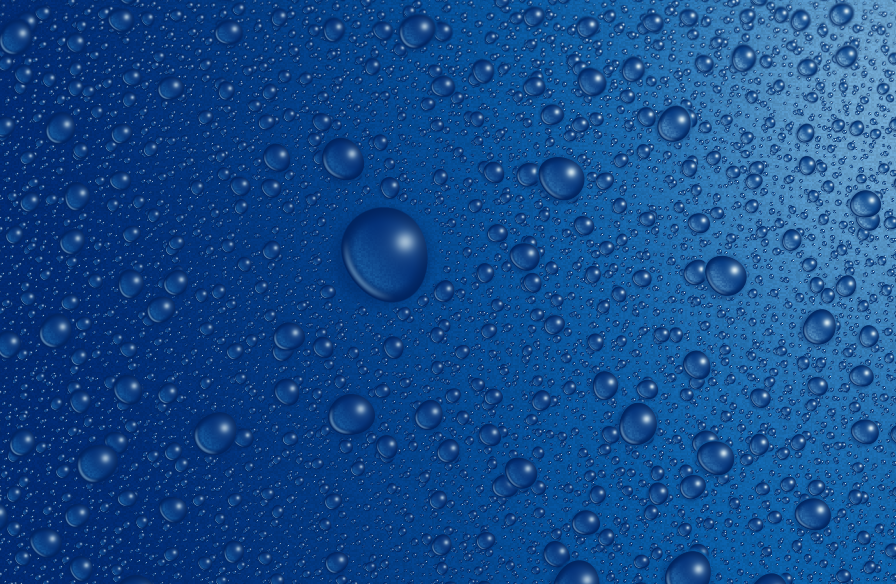
Reproduce this texture procedurally as a Shadertoy shader.

```glsl
// Water drops of many sizes beaded on a blue surface lit from the upper right.
#define LAYERS 5
#define LARGEST_CELL 0.160
#define CELL_RATIO 0.56
#define JITTER 0.50
#define BLUR 0.0030
#define GRAIN 0.14
#define HERO_CENTER vec2(0.66, 0.565)
#define HERO_RADIUS 0.077
#define DEEP_BLUE vec3(0.004, 0.165, 0.445)
#define MID_BLUE vec3(0.02, 0.36, 0.65)
#define SKY_BLUE vec3(0.50, 0.69, 0.83)
#define GLINT vec3(0.84, 0.91, 0.94)

float hash(vec2 p) {
    return fract(sin(dot(p, vec2(127.1, 311.7))) * 43758.5453);
}

// Brightness of the light falling on the surface, strongest at upper right
float lightAt(vec2 p) {
    vec2 q = (p - vec2(1.54, 0.84)) * vec2(1.25, 0.95);
    return exp(-2.3 * dot(q, q));
}

vec3 surface(vec2 p, float light) {
    float ramp = smoothstep(0.10, 1.40, p.x + 0.20 * p.y);
    vec3 col = mix(DEEP_BLUE, MID_BLUE, ramp);
    return mix(col, SKY_BLUE, 0.85 * light * light);
}

// Colour inside a drop; d is the offset from its centre in radii
vec3 dropColor(vec2 d, float len, float soft, float light, float grain) {
    float side = dot(d, vec2(-0.78, -0.62));
    float rim = smoothstep(0.62, 1.0, len);
    vec3 col = mix(DEEP_BLUE, MID_BLUE, 0.08 + 0.35 * light);

    // Light gathered on the far side of the drop
    float glow = smoothstep(-0.35, 0.75, side) * (1.0 - smoothstep(0.65, 0.97, len));
    col = mix(col, mix(MID_BLUE, SKY_BLUE, 0.2 + 0.75 * light),
              glow * (0.55 + 0.4 * light) * (0.75 + 0.5 * grain));
    col = mix(col, DEEP_BLUE * 0.78, 0.75 * rim);

    // Thin bright crescent inside the far rim
    float crescent = smoothstep(0.74, 0.87, len) * (1.0 - smoothstep(0.87, 0.99, len));
    col = mix(col, SKY_BLUE, crescent * smoothstep(0.4, 0.9, side) * 0.6);

    // Reflection of the lamp, with a faint wide bloom
    vec2 h = d - vec2(0.44, 0.27);
    float spot = exp(-dot(h, h) / (0.04 + 0.22 * soft * soft));
    float bloom = exp(-dot(h, h) * 4.5);
    float strength = 0.66 + 0.34 * smoothstep(0.0, 0.45, light);
    col = mix(col, SKY_BLUE, bloom * 0.42 * strength);
    return mix(col, GLINT, spot * strength);
}

// Adds one drop, front to back; open is the part of the surface still free
void addDrop(vec2 offset, float r, float seed, float blur, float light, float grain,
             inout vec3 col, inout float open) {
    vec2 d = offset / r;
    if (dot(d, d) > 9.0) return;
    float angle = atan(d.y, d.x + 1e-5);
    float wobble = 0.07 * sin(2.0 * angle + 6.28 * seed)
                 + 0.025 * sin(3.0 * angle + 17.0 * seed);
    float len = length(d) * (1.0 + wobble);
    float edge = (0.55 / iResolution.y + blur) / r;
    float fade = 1.0 / pow(max(1.0, edge), 2.0);
    edge = clamp(edge, 0.02, 1.0);

    // Soft contact shadow on the side away from the light
    float shadow = 1.0 - smoothstep(0.85, 1.3, length(d + vec2(0.08, 0.08)));
    col = mix(col, DEEP_BLUE * 0.85, 0.42 * shadow * open * fade);

    float mask = 1.0 - smoothstep(1.0 - edge, 1.0 + edge, len);
    vec3 inside = dropColor(d, len, edge, light, grain);
    col = mix(col, inside, mask * open * fade);
    open *= smoothstep(1.0, 1.2, len);
}

void mainImage(out vec4 fragColor, in vec2 fragCoord) {
    vec2 p = fragCoord / iResolution.y;
    float light = lightAt(p);
    float grain = hash(floor(p * 330.0));
    float blur = BLUR * (smoothstep(0.72, 1.05, p.y)
                       + 0.4 * (1.0 - smoothstep(0.0, 0.3, p.x)));
    vec3 col = surface(p, light) * (1.0 + GRAIN * (grain - 0.5));
    float open = 1.0;

    // The one large drop
    addDrop(p - HERO_CENTER, HERO_RADIUS, 0.12, 0.0, light, grain, col, open);

    // Scattered drops on turned, jittered grids, from large to tiny
    float cell = LARGEST_CELL;
    for (int i = 0; i < LAYERS; i++) {
        float layer = float(i);
        float turn = 0.45 + 1.1 * layer;
        mat2 rot = mat2(cos(turn), sin(turn), -sin(turn), cos(turn));
        vec2 q = rot * p / cell;
        float share = i == 0 ? 0.52 : 0.70 + 0.06 * layer;
        for (int k = 0; k < 9; k++) {
            vec2 id = floor(q) + vec2(k % 3 - 1, k / 3 - 1);
            vec2 key = id + 37.0 * layer;
            if (hash(key + 5.3) > share) continue;
            vec2 jitter = vec2(hash(key), hash(key + 19.7)) - 0.5;
            vec2 offset = (q - id - 0.5 - JITTER * jitter) * rot * cell;
            float size = hash(key + 71.9);
            float r = cell * mix(0.14, 0.26, pow(size, 1.5));
            // Keep a clear ring around the large drop
            if (distance(p - offset, HERO_CENTER) < 1.2 * HERO_RADIUS + r) continue;
            addDrop(offset, r, hash(key + 43.1), blur, light, grain, col, open);
        }
        cell *= CELL_RATIO;
    }
    fragColor = vec4(clamp(col, 0.0, 1.0), 1.0);
}
```
